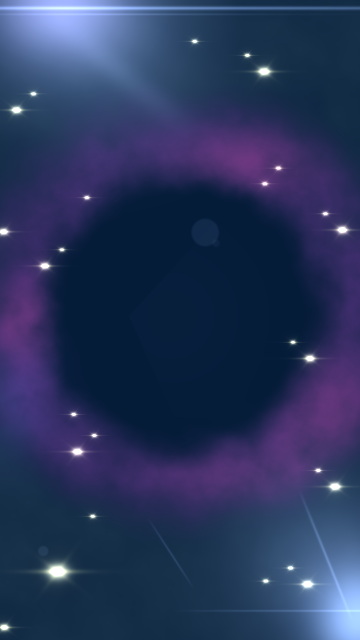
Write a Shadertoy shader that draws this background.

```glsl
// A navy night sky with a ring of violet nebula around a dark, empty middle.
// Layered value noise shapes the clouds; gaussian glows make two corner lights,
// and looped sparkles, thin rays and faint lens ghosts lie on top.

const vec2 RING_CENTER = vec2(0.515, 0.91);
const vec3 NAVY = vec3(0.018, 0.108, 0.220);
const vec3 TEAL = vec3(0.085, 0.185, 0.285);
const vec3 VIOLET = vec3(0.250, 0.180, 0.430);
const vec3 MAGENTA = vec3(0.440, 0.220, 0.500);
const vec3 HAZE = vec3(0.250, 0.270, 0.340);
const vec3 LAVENDER = vec3(0.430, 0.400, 0.560);
const vec3 ICE = vec3(0.470, 0.530, 0.700);
const vec3 GOLD = vec3(0.900, 0.850, 0.500);
const vec3 CREAM = vec3(1.000, 0.970, 0.820);

float hash(vec2 p) {
    vec3 q = fract(p.xyx * 0.1031);
    q += dot(q, q.yzx + 33.33);
    return fract((q.x + q.y) * q.z);
}

float noise(vec2 p) {
    vec2 i = floor(p), f = fract(p);
    f = f * f * (3.0 - 2.0 * f);
    vec2 e = vec2(0.0, 1.0);
    return mix(mix(hash(i), hash(i + e.yx), f.x),
               mix(hash(i + e), hash(i + e.yy), f.x), f.y);
}

float fbm(vec2 p) {
    float sum = 0.0, amp = 0.5;
    for (int i = 0; i < 5; i++) {
        sum += amp * noise(p);
        p = mat2(1.6, 1.2, -1.2, 1.6) * p + 7.3;
        amp *= 0.5;
    }
    return sum;
}

// Soft elliptical glow
float glow(vec2 p, vec2 center, vec2 radius) {
    vec2 q = (p - center) / radius;
    return exp(-dot(q, q));
}

// Thin ray that fades toward both ends
float ray(vec2 p, vec2 a, vec2 b, float width) {
    vec2 ab = b - a;
    float t = clamp(dot(p - a, ab) / dot(ab, ab), 0.0, 1.0);
    float d = length(p - a - ab * t) / width;
    return exp(-d * d) * 4.0 * t * (1.0 - t);
}

float disc(vec2 p, vec2 center, float radius, float soft) {
    return 1.0 - smoothstep(-soft, soft, length(p - center) - radius);
}

// Sparkle: bright core, halo, long level spike and short slanted ones
vec3 sparkle(vec2 p, float size) {
    vec2 q = p / size, s = mat2(0.8, 0.6, -0.6, 0.8) * q;
    float core = exp(-3.0 * dot(q * vec2(0.8, 1.1), q * vec2(0.8, 1.1)));
    float halo = 0.35 * exp(-1.5 * length(q));
    float level = 0.65 * exp(-0.9 * abs(q.x) - 30.0 * q.y * q.y);
    float slant = 0.3 * (exp(-1.4 * abs(s.x) - 25.0 * s.y * s.y)
                       + exp(-1.4 * abs(s.y) - 25.0 * s.x * s.x));
    return GOLD * (halo + level + slant) + CREAM * core;
}

vec3 nebula(vec2 p) {
    float cloud = fbm(p * 6.0), wisps = fbm(p * 13.0 + 20.0);
    float r = length(p - RING_CENTER) + 0.10 * (cloud - 0.5);
    vec3 color = mix(NAVY, TEAL, smoothstep(0.34, 0.70, r) * (0.45 + 0.8 * cloud));
    float ring = smoothstep(0.33, 0.46, r) * (1.0 - smoothstep(0.47, 0.67, r));
    color = mix(color, VIOLET, ring * (0.45 + 0.75 * wisps));
    // Rosy patches along the ring
    float rose = glow(p, vec2(0.07, 0.88), vec2(0.11, 0.10))
               + glow(p, vec2(0.70, 1.33), vec2(0.18, 0.09))
               + glow(p, vec2(0.93, 0.60), vec2(0.15, 0.16))
               + 0.6 * glow(p, vec2(0.68, 0.45), vec2(0.25, 0.09));
    color = mix(color, MAGENTA, min(rose, 1.0) * ring * (0.35 + 0.8 * wisps));
    return color + VIOLET * 0.55 * glow(p, vec2(0.05, 0.66), vec2(0.12, 0.15)) * cloud;
}

vec3 cornerLights(vec2 p) {
    vec3 light = HAZE * 0.75 * glow(p, vec2(0.25, 1.66), vec2(0.30, 0.24));
    light += LAVENDER * glow(p, vec2(0.16, 1.77), vec2(0.19, 0.14));
    light += HAZE * 0.75 * glow(p, vec2(0.92, 0.20), vec2(0.24, 0.23));
    light += ICE * glow(p, vec2(1.0, 0.05), vec2(0.12, 0.14));
    // Level flare lines and slanted rays
    light += ICE * 0.55 * glow(p, vec2(0.45, 1.755), vec2(0.9, 0.005));
    light += ICE * 0.18 * glow(p, vec2(0.35, 1.738), vec2(0.4, 0.003));
    light += ICE * 0.20 * ray(p, vec2(0.48, 0.081), vec2(1.3, 0.081), 0.003);
    light += ICE * 0.25 * ray(p, vec2(0.83, 0.42), vec2(0.98, 0.05), 0.004);
    light += ICE * 0.16 * ray(p, vec2(0.41, 0.34), vec2(0.54, 0.14), 0.003);
    return light + HAZE * 0.25 * ray(p, vec2(0.12, 1.75), vec2(0.55, 1.40), 0.04);
}

vec3 lensGhosts(vec2 p, float soft) {
    float ghosts = 0.20 * disc(p, vec2(0.570, 1.132), 0.038, soft)
                 + 0.12 * disc(p, vec2(0.600, 1.102), 0.010, soft)
                 + 0.20 * disc(p, vec2(0.120, 0.247), 0.014, soft);
    vec2 q = p - vec2(0.357, 0.90);
    float wedge = min(q.x - 0.92 * q.y, q.x + 0.45 * q.y);
    return HAZE * (ghosts + 0.05 * smoothstep(-soft, soft, wedge) * glow(q, vec2(0.12, 0.0), vec2(0.24)));
}

vec3 stars(vec2 p) {
    // Lead stars: x, y, size; each gets a small companion toward the middle
    vec3 leads[10] = vec3[10](
        vec3(0.734, 1.579, 0.021), vec3(0.046, 1.472, 0.017), vec3(0.951, 1.139, 0.018),
        vec3(0.010, 1.134, 0.016), vec3(0.125, 1.039, 0.016), vec3(0.861, 0.782, 0.017),
        vec3(0.215, 0.523, 0.018), vec3(0.931, 0.426, 0.019), vec3(0.854, 0.155, 0.017),
        vec3(0.012, 0.035, 0.016));
    vec3 sum = sparkle(p - vec2(0.160, 0.190), 0.036);
    for (int i = 0; i < 10; i++) {
        vec2 at = leads[i].xy;
        vec2 side = vec2(0.047 * sign(0.5 - at.x), 0.045);
        sum += sparkle(p - at, leads[i].z);
        sum += 0.8 * step(0.03, at.x) * sparkle(p - at - side, 0.010);
    }
    // Lone stars, scattered by row and kept out of the dark middle
    for (int i = 0; i < 7; i++) {
        float row = float(i);
        vec2 d = vec2(hash(vec2(row, 3.0)), (row + hash(vec2(row, 9.0))) * 0.254) - RING_CENTER;
        sum += 0.8 * sparkle(p - RING_CENTER - d * max(1.0, 0.42 / length(d)), 0.010);
    }
    return sum;
}

void mainImage(out vec4 fragColor, in vec2 fragCoord) {
    vec2 p = fragCoord / iResolution.x;
    float soft = 1.5 / iResolution.x;
    vec3 color = nebula(p) + cornerLights(p) + lensGhosts(p, soft) + stars(p);
    fragColor = vec4(min(color, 1.0), 1.0);
}
```
